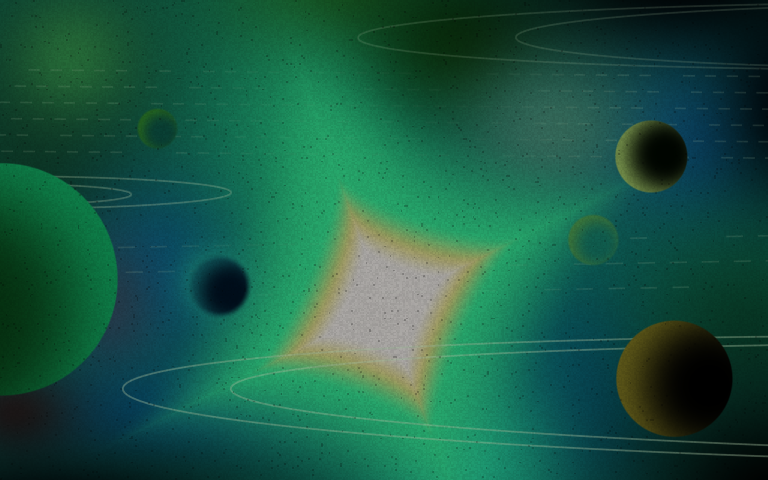
Reproduce this background procedurally as a Shadertoy shader.

```glsl
// Soft aurora sky with a glowing four-cornered star, shaded planets, thin orbits and grain.

float hash(vec2 cell) {
    vec3 h = fract(vec3(cell.xyx) * 0.1031);
    h += dot(h, h.yzx + 33.33);
    return fract((h.x + h.y) * h.z);
}

// Blends a soft elliptical cloud of colour over the sky.
void glow(inout vec3 col, vec2 p, vec2 centre, vec2 radius, vec3 tint) {
    vec2 d = (p - centre) / radius;
    col = mix(col, tint, exp(-dot(d, d)));
}

// Coverage of a thin elliptical outline.
float orbit(vec2 p, vec2 centre, vec2 radius, float tilt) {
    vec2 q = p - centre;
    q.y -= q.x * tilt;
    float k = length(q / radius);
    float dist = abs(k - 1.0) * k / max(length(q / (radius * radius)), 1e-4);
    float aa = 1.0 / iResolution.y;
    return 1.0 - smoothstep(0.0004, 0.0006 + 1.3 * aa, dist);
}

// Disc shaded from a dark core, shifted by offset, out to a lit rim.
void planet(inout vec3 col, vec2 p, vec2 centre, float radius, vec2 offset,
            float blur, vec3 core, vec3 rim, float opacity) {
    vec2 q = (p - centre) / radius;
    float edge = blur + 1.0 / (iResolution.y * radius);
    float shade = smoothstep(0.1, 1.0 + length(offset), length(q - offset));
    float cover = 1.0 - smoothstep(1.0 - edge, 1.0 + edge, length(q));
    col = mix(col, mix(core, rim, shade * shade), cover * opacity);
}

vec3 sky(vec2 p) {
    vec3 col = vec3(0.05, 0.37, 0.30);
    // Left and upper greens
    glow(col, p, vec2(0.10, 0.70), vec2(0.36, 0.50), vec3(0.04, 0.19, 0.13));
    glow(col, p, vec2(0.62, 0.66), vec2(0.24, 0.32), vec3(0.08, 0.47, 0.33));
    glow(col, p, vec2(0.15, 0.88), vec2(0.13, 0.13), vec3(0.14, 0.40, 0.21));
    glow(col, p, vec2(0.70, 1.02), vec2(0.24, 0.14), vec3(0.08, 0.30, 0.11));
    // Upper right shadow, haze and blue
    glow(col, p, vec2(0.96, 0.91), vec2(0.20, 0.16), vec3(0.03, 0.19, 0.04));
    glow(col, p, vec2(1.42, 1.04), vec2(0.42, 0.24), vec3(0.0));
    glow(col, p, vec2(1.43, 0.70), vec2(0.22, 0.18), vec3(0.03, 0.25, 0.38));
    glow(col, p, vec2(1.15, 0.73), vec2(0.17, 0.15), vec3(0.20, 0.40, 0.34));
    glow(col, p, vec2(1.63, 0.78), vec2(0.13, 0.24), vec3(0.0, 0.03, 0.05));
    // Lower right
    glow(col, p, vec2(1.22, 0.18), vec2(0.17, 0.26), vec3(0.02, 0.28, 0.36));
    glow(col, p, vec2(1.57, 0.34), vec2(0.25, 0.20), vec3(0.03, 0.24, 0.16));
    glow(col, p, vec2(1.62, -0.04), vec2(0.36, 0.28), vec3(0.0));
    // Lower left
    glow(col, p, vec2(0.33, 0.43), vec2(0.16, 0.20), vec3(0.03, 0.28, 0.39));
    glow(col, p, vec2(0.23, 0.36), vec2(0.09, 0.14), vec3(0.14, 0.22, 0.28));
    glow(col, p, vec2(0.30, 0.14), vec2(0.34, 0.11), vec3(0.02, 0.25, 0.35));
    glow(col, p, vec2(0.03, 0.14), vec2(0.14, 0.10), vec3(0.11, 0.09, 0.09));
    glow(col, p, vec2(0.10, -0.06), vec2(0.48, 0.13), vec3(0.0, 0.01, 0.02));
    glow(col, p, vec2(0.98, 0.03), vec2(0.17, 0.20), vec3(0.10, 0.56, 0.43));
    return col;
}

// Tilted star: pale heart, ochre fringe, green aura with long rays.
void star(inout vec3 col, vec2 p) {
    vec2 q = p - vec2(0.802, 0.362);
    vec2 axes = vec2(dot(q, vec2(0.94, 0.34)), dot(q, vec2(-0.45, 0.89)));
    vec3 green = vec3(0.15, 0.64, 0.41);
    glow(col, axes, vec2(0.0, 0.28), vec2(0.12, 0.28), green * vec3(0.8, 0.9, 0.9));
    vec2 e = pow(abs(axes) / vec2(0.27, 0.25), vec2(0.82));
    float k = pow(e.x + e.y, 1.22);
    col = mix(col, green, 1.0 - smoothstep(0.9, 2.5, k));
    col = mix(col, vec3(0.60, 0.58, 0.34), 1.0 - smoothstep(0.72, 1.18, k));
    col = mix(col, vec3(0.64, 0.63, 0.62), 1.0 - smoothstep(0.48, 0.86, k));
}

// Faint dashed rows, an upper band and a sparser lower one.
float dashes(vec2 p) {
    float aa = 1.0 / iResolution.y, sum = 0.0;
    for (int i = 0; i < 9; i++) {
        float n = float(i);
        float y = i < 6 ? 0.855 - 0.034 * n - 0.009 * p.x
                        : 0.48 - 0.052 * (n - 6.0) + 0.018 * p.x;
        float x = p.x * (i < 6 ? 22.0 : 15.0) + 7.0 * hash(vec2(n, 3.0));
        float dash = smoothstep(0.45, 0.5, fract(x)) * step(0.25, hash(vec2(floor(x), n)));
        sum += dash * (1.0 - smoothstep(0.0003, 0.0006 + 1.2 * aa, abs(p.y - y)));
    }
    return sum * mix(0.3, 1.0, smoothstep(0.2, 0.5, abs(p.x - 0.8)));
}

void mainImage(out vec4 fragColor, in vec2 fragCoord) {
    vec2 p = fragCoord / iResolution.y;
    vec3 col = sky(p);
    star(col, p);

    // Orbits and dashed rows
    float lines = orbit(p, vec2(2.256, 0.166), vec2(2.0, 0.132), -0.012)
                + orbit(p, vec2(2.481, 0.166), vec2(2.0, 0.116), -0.012);
    lines += 0.45 * orbit(p, vec2(1.95, 0.925), vec2(1.204, 0.070), 0.003);
    lines += 0.45 * orbit(p, vec2(2.075, 0.925), vec2(1.0, 0.068), 0.003);
    lines += 0.8 * orbit(p, vec2(0.0, 0.599), vec2(0.481, 0.034), 0.0);
    lines += 0.8 * orbit(p, vec2(0.0, 0.595), vec2(0.273, 0.022), 0.0);
    col = mix(col, vec3(0.60, 0.70, 0.58), min(0.42 * lines + 0.16 * dashes(p), 0.6));

    // Planets
    planet(col, p, vec2(0.003, 0.418), 0.242, vec2(-0.45, -0.30), 0.0, vec3(0.02, 0.18, 0.06), vec3(0.05, 0.47, 0.27), 1.0);
    planet(col, p, vec2(0.328, 0.732), 0.041, vec2(0.25, -0.20), 0.03, vec3(0.03, 0.23, 0.19), vec3(0.14, 0.38, 0.11), 0.9);
    glow(col, p, vec2(0.447, 0.412), vec2(0.065), vec3(0.10, 0.50, 0.42));
    planet(col, p, vec2(0.457, 0.404), 0.061, vec2(0.35, -0.20), 0.12, vec3(0.0, 0.05, 0.10), vec3(0.05, 0.30, 0.32), 1.0);
    planet(col, p, vec2(1.357, 0.674), 0.075, vec2(0.38, 0.06), 0.0, vec3(0.0, 0.02, 0.0), vec3(0.42, 0.52, 0.27), 1.0);
    planet(col, p, vec2(1.236, 0.500), 0.052, vec2(0.20, -0.15), 0.02, vec3(0.06, 0.35, 0.29), vec3(0.24, 0.44, 0.20), 0.85);
    planet(col, p, vec2(1.405, 0.211), 0.121, vec2(0.60, -0.12), 0.0, vec3(0.0), vec3(0.34, 0.32, 0.09), 1.0);

    // Paper grain and sparse dark specks
    col *= 0.95 + 0.10 * hash(floor(p * 320.0));
    col *= 1.0 - 0.22 * step(0.985, hash(floor(p * 260.0) + 71.0));
    fragColor = vec4(clamp(col, 0.0, 1.0), 1.0);
}
```
